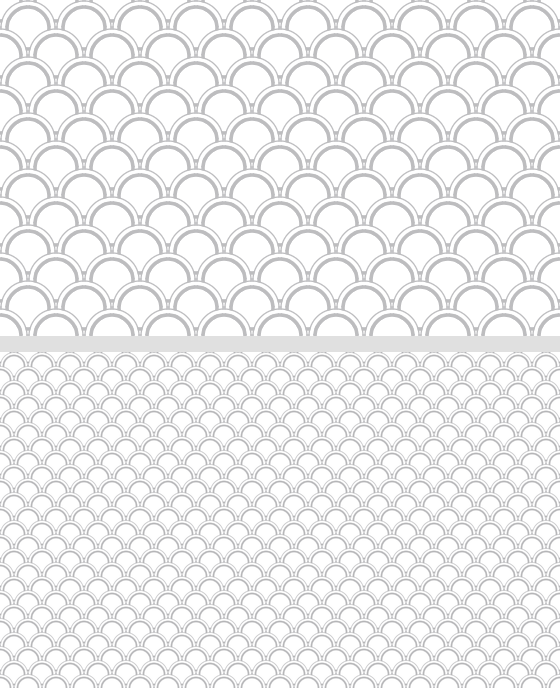
Top, the tile; bottom, the same tile 2 across and 2 down.
A Shadertoy shader for this pattern:

```glsl
#define COLUMNS 10.0        // scales across
#define ROW_PAIRS 6.0       // pairs of staggered rows down
#define OUTER_RADIUS 0.494  // all lengths in scale widths
#define RIM_WIDTH 0.023
#define BAND_RADIUS 0.406
#define BAND_WIDTH 0.063
#define INK vec3(0.74, 0.74, 0.75)
#define PAPER vec3(1.0)

// Antialiased coverage of a disc, given the distance from its centre
float disc(float dist, float radius, float pixel) {
    return clamp((radius - dist) / pixel + 0.5, 0.0, 1.0);
}

float ring(float dist, float radius, float width, float pixel) {
    return disc(dist, radius, pixel) - disc(dist, radius - width, pixel);
}

void mainImage(out vec4 fragColor, in vec2 fragCoord) {
    vec2 uv = fragCoord / iResolution.xy;
    vec2 p = vec2(uv.x, 1.0 - uv.y) * vec2(COLUMNS, ROW_PAIRS);
    float pixel = max(COLUMNS / iResolution.x, ROW_PAIRS / iResolution.y);
    float nearestRow = floor(p.y * 2.0);
    vec3 color = PAPER;

    // Overlapping rows, back to front; each lower row covers the one above
    for (int i = -2; i <= 1; i++) {
        float row = nearestRow + float(i);
        float stagger = 0.5 * mod(row, 2.0);
        vec2 offset = vec2(fract(p.x + stagger) - 0.5, p.y - 0.5 * (row + 1.0));
        float dist = length(offset);

        // Opaque scale with a thin rim and a thick inner band
        float ink = ring(dist, OUTER_RADIUS, RIM_WIDTH, pixel)
                  + ring(dist, BAND_RADIUS, BAND_WIDTH, pixel);
        float cover = disc(dist, OUTER_RADIUS, pixel);
        color = mix(color, PAPER, cover - ink * step(dist, OUTER_RADIUS + pixel));
        color = mix(color, INK, clamp(ink, 0.0, 1.0));
    }

    fragColor = vec4(color, 1.0);
}
```
